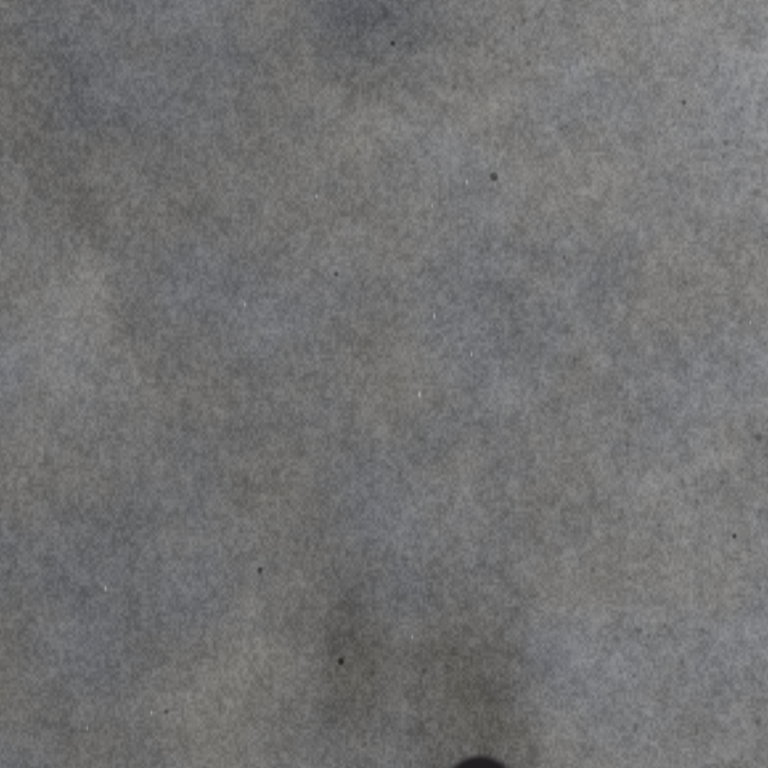
Write a WebGL 2 fragment shader that draws this texture.

```glsl
#version 300 es
precision highp float;
// Worn grey concrete floor: a broad light falloff, soft stains and mottling
// from warped sines and value noise, fine grain at two scales, and cellular
// scatter for the dark pits and the few pale flecks.

uniform vec2 u_resolution;
out vec4 fragColor;

const vec3 CONCRETE = vec3(0.443, 0.443, 0.446);
const vec3 WARM_TINT = vec3(0.012, 0.003, -0.016);

vec2 hash2(vec2 cell, float seed) {
    vec3 q = fract(vec3(cell.xyx) * vec3(0.1031, 0.1030, 0.0973) + seed * 0.137);
    q += dot(q, q.yzx + 33.33);
    return fract((q.xx + q.yz) * q.zy);
}

// Smooth value noise, centred on zero, in -0.5..0.5.
float valueNoise(vec2 p, float seed) {
    vec2 cell = floor(p);
    vec2 f = fract(p);
    f = f * f * (3.0 - 2.0 * f);
    float bottom = mix(hash2(cell, seed).x, hash2(cell + vec2(1, 0), seed).x, f.x);
    float top = mix(hash2(cell + vec2(0, 1), seed).x, hash2(cell + vec2(1, 1), seed).x, f.x);
    return mix(bottom, top, f.y) - 0.5;
}

float fractalNoise(vec2 p, float seed) {
    float sum = 0.0;
    float amplitude = 0.5;
    for (int octave = 0; octave < 4; octave++) {
        sum += amplitude * valueNoise(p, seed + float(octave));
        p = mat2(0.8, 0.6, -0.6, 0.8) * p * 2.03;
        amplitude *= 0.6;
    }
    return sum;
}

// Layered sines, each bending the next, for broad cloudy drift.
float layeredSines(vec2 p) {
    float sum = 0.0;
    float amplitude = 0.5;
    for (int layer = 0; layer < 4; layer++) {
        sum += amplitude * sin(p.x + 1.7 * sin(p.y * 0.8 + float(layer)));
        p = mat2(0.6, 0.8, -0.8, 0.6) * p * 1.7 + sum;
        amplitude *= 0.6;
    }
    return sum;
}

// Soft elliptical blot.
float stain(vec2 p, vec2 centre, vec2 radius) {
    vec2 q = (p - centre) / radius;
    return exp(-dot(q, q));
}

// Scattered specks of varied size, one candidate in each cell.
float specks(vec2 p, float cells, float density, vec2 radius, float blur, float seed) {
    vec2 home = floor(p * cells);
    float mask = 0.0;
    for (int y = -1; y <= 1; y++) {
        for (int x = -1; x <= 1; x++) {
            vec2 cell = home + vec2(x, y);
            vec2 chance = hash2(cell, seed + 5.0);
            vec2 offset = p - (cell + hash2(cell, seed)) / cells;
            float size = mix(0.5, 1.3, chance.y * chance.y);
            float dist = (length(offset / radius) - size) * min(radius.x, radius.y);
            float present = step(chance.x, density);
            mask = max(mask, present * (1.0 - smoothstep(-blur, blur, dist)));
        }
    }
    return mask;
}

void main() {
    vec2 p = gl_FragCoord.xy / u_resolution.y;
    float pixel = 1.0 / u_resolution.y;
    vec2 warp = vec2(fractalNoise(p * 9.0, 1.0), fractalNoise(p * 9.0, 7.0));
    vec2 ragged = p + 0.09 * warp;

    // Light rises to the right, most of all in the upper corner.
    float tone = 0.075 * (p.x - 0.5) + 0.05 * stain(p, vec2(0.92, 0.95), vec2(0.35, 0.3));
    tone += 0.008 * layeredSines(p * 7.0);

    // Pale worn patch, cut off along a slanted edge.
    float edge = ragged.x + 0.42 * ragged.y - 0.40;
    float worn = stain(ragged, vec2(0.09, 0.56), vec2(0.15, 0.13));
    tone += 0.065 * worn * (1.0 - smoothstep(-0.012, 0.012, edge));

    // Cool damp blot above, brownish shadows and a dark round spot below.
    float damp = stain(ragged, vec2(0.46, 0.97), vec2(0.09, 0.10));
    float shadow = stain(ragged, vec2(0.45, 0.15), vec2(0.07, 0.13))
                 + 0.9 * stain(ragged, vec2(0.60, 0.09), vec2(0.07, 0.12));
    float glow = stain(ragged, vec2(0.33, 0.09), vec2(0.07, 0.12));
    tone += 0.035 * glow - 0.075 * damp - 0.10 * shadow;

    // Mottling and grain.
    float roughness = smoothstep(0.3, 0.8, p.x);
    tone += 0.075 * fractalNoise(p * 12.0, 13.0);
    tone += mix(0.055, 0.085, roughness) * fractalNoise(p * vec2(46.0, 40.0), 21.0);
    tone += 0.055 * valueNoise(p * vec2(150.0, 125.0), 31.0);
    tone += 0.075 * valueNoise(p * vec2(290.0, 250.0), 37.0);

    // Pits gather on the rougher side; flecks are rare.
    float cluster = smoothstep(-0.08, 0.16, fractalNoise(p * 6.0, 43.0));
    float smallPits = specks(p, 60.0, 0.20, vec2(0.0022, 0.0026), 0.0016 + pixel, 51.0);
    float largePits = specks(p, 22.0, 0.16, vec2(0.0055, 0.0045), 0.003 + pixel, 57.0);
    float spots = specks(p, 7.0, 0.13, vec2(0.0042, 0.0050), 0.0012 + pixel, 63.0);
    float flecks = specks(p, 16.0, 0.05, vec2(0.0013, 0.0028), 0.0006 + pixel, 71.0);
    tone -= 0.09 * smallPits * mix(0.3, 1.0, roughness * cluster);
    tone -= 0.085 * largePits * roughness * cluster;
    tone -= 0.19 * spots;

    float warmth = 2.2 * fractalNoise(p * 8.0, 81.0) + 0.9 * (shadow + glow) - 0.9 * damp;
    vec3 colour = CONCRETE + tone + WARM_TINT * clamp(warmth, -0.8, 1.3);
    colour = mix(colour, vec3(0.78), 0.7 * flecks);
    float roundSpot = length((p - vec2(0.625, -0.012)) / vec2(1.4, 1.0)) - 0.027;
    colour = mix(colour, vec3(0.13, 0.12, 0.13), 1.0 - smoothstep(-0.006, 0.006, roundSpot));
    fragColor = vec4(clamp(colour, 0.0, 1.0), 1.0);
}
```
